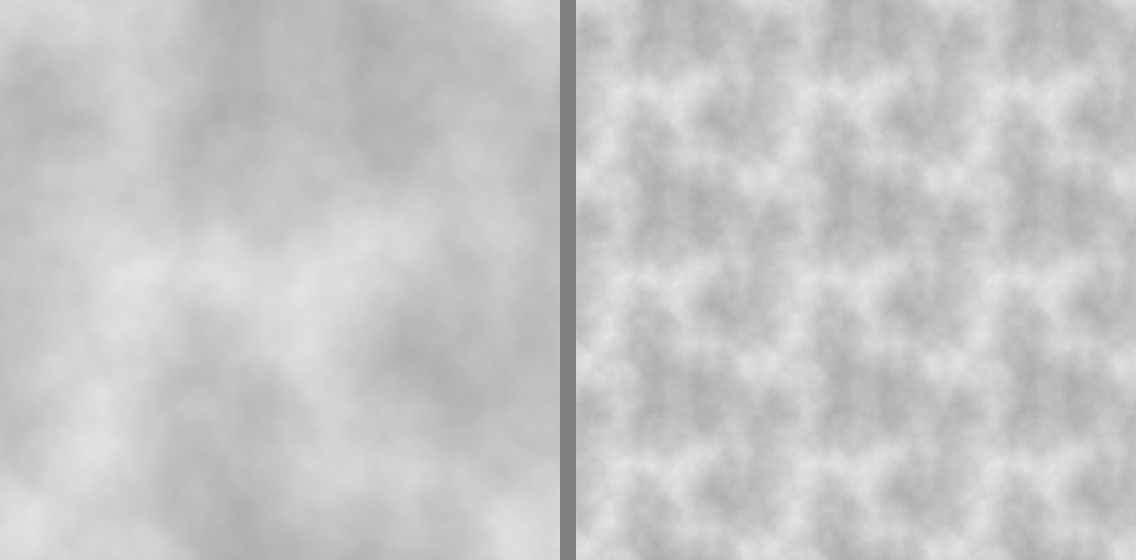
Left, the tile; right, the same tile 3 across and 3 down.
This texture is drawn by a Shadertoy shader. Its source:

```glsl
// Soft grey cloud texture that tiles in both directions.
// Wrapping gradient noise is summed over octaves, on top of a broad
// checker of light and dark swells.

const float TAU = 6.2831853;

// Unit gradient at a lattice corner, wrapped to the period
vec2 cornerGradient(vec2 corner, float period, uint seed) {
    uvec2 c = uvec2(mod(corner, period));
    uint h = c.x * 1597u + c.y * 51749u + seed * 7919u + 101u;
    h = (h ^ (h >> 16)) * 73244475u;
    h = (h ^ (h >> 15)) * 295559667u;
    h ^= h >> 16;
    float angle = TAU * float(h & 65535u) / 65536.0;
    return vec2(cos(angle), sin(angle));
}

// Gradient noise repeating every period cells, centred on zero
float tiledNoise(vec2 p, float period, uint seed) {
    vec2 cell = floor(p), f = p - cell;
    vec2 fade = f * f * f * (f * (f * 6.0 - 15.0) + 10.0);
    vec2 e = vec2(1.0, 0.0);
    float a = dot(cornerGradient(cell, period, seed), f);
    float b = dot(cornerGradient(cell + e.xy, period, seed), f - e.xy);
    float c = dot(cornerGradient(cell + e.yx, period, seed), f - e.yx);
    float d = dot(cornerGradient(cell + e.xx, period, seed), f - e.xx);
    return mix(mix(a, b, fade.x), mix(c, d, fade.x), fade.y);
}

// Octaves of noise, each twice as fine and half as strong
float cloud(vec2 uv) {
    float sum = 0.0, strength = 1.0, period = 3.0;
    for (int i = 0; i < 6; i++) {
        // Shift each octave so that the lattices do not line up
        vec2 shift = vec2(0.37, 0.61) * float(i);
        sum += strength * tiledNoise(uv * period + shift, period, uint(i));
        strength *= 0.5;
        period *= 2.0;
    }
    return sum;
}

void mainImage(out vec4 fragColor, in vec2 fragCoord) {
    vec2 uv = fragCoord / iResolution.xy;

    // Broad swells: light in the centre and corners, dark at edge middles
    float swell = cos(TAU * uv.x) * cos(TAU * uv.y);

    float grey = 0.78 + 0.06 * swell + 0.165 * cloud(uv);
    fragColor = vec4(vec3(clamp(grey, 0.65, 0.91)), 1.0);
}
```
